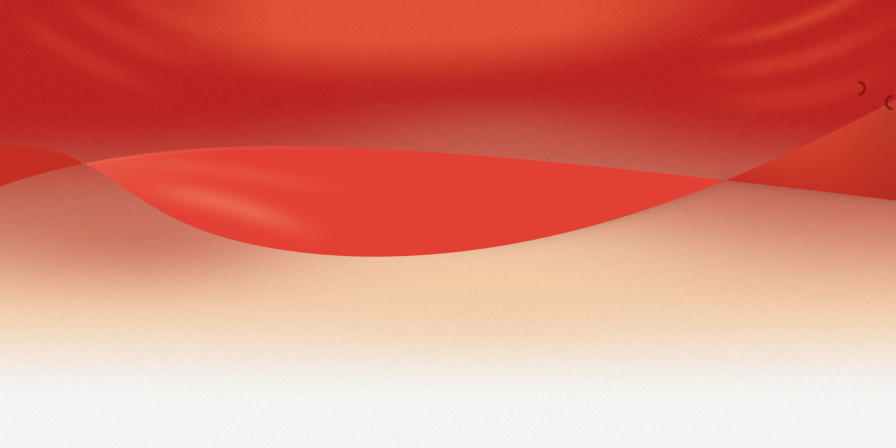
A WebGL 2 fragment shader for this background:

```glsl
#version 300 es
precision highp float;
// A red silk drape fading through peach into off-white, crossed by a twisted ribbon.
// Two analytic curves bound the ribbon and swap places at each twist; soft
// Gaussian glows and bent streaks model the folds of the cloth.
#define CLOTH_RED   vec3(0.725, 0.135, 0.125)
#define GLOW_ORANGE vec3(0.900, 0.345, 0.220)
#define DUSTY_ROSE  vec3(0.770, 0.400, 0.335)
#define PEACH       vec3(0.950, 0.800, 0.660)
#define PAPER       vec3(0.957, 0.957, 0.953)
#define RIBBON_RED  vec3(0.890, 0.250, 0.205)
#define RIBBON_BACK vec3(0.770, 0.185, 0.135)
#define SHEEN       vec3(0.930, 0.480, 0.350)
#define GRAIN       0.018

uniform vec2 u_resolution;
out vec4 outColor;

float hash(vec2 p) {
    p = fract(p * vec2(0.1031, 0.1137));
    p += dot(p, p.yx + 33.33);
    return fract((p.x + p.y) * p.x * 97.0);
}

// Elliptical Gaussian spot
float spot(vec2 p, vec2 center, vec2 radius) {
    vec2 d = (p - center) / radius;
    return exp(-dot(d, d));
}

// Soft streak from a to b, bowed sideways and faded at both ends
float streak(vec2 p, vec2 a, vec2 b, float bow, float width) {
    vec2 axis = b - a;
    float len = length(axis);
    vec2 dir = axis / len;
    float t = dot(p - a, dir) / len;
    float side = dot(p - a, vec2(-dir.y, dir.x)) - bow * 4.0 * t * (1.0 - t);
    float fade = smoothstep(-0.1, 0.35, t) * smoothstep(1.1, 0.55, t);
    return fade * exp(-side * side / (width * width));
}

// Gently arched edge of the ribbon
float archEdge(float x) {
    float d = abs(x - 0.3125);
    float left = 0.72 * d * d + 2.1 * d * d * d * d;
    float right = d * d / (1.55 + 3.4 * d);
    return 0.674 - (x < 0.3125 ? left : right);
}

// Deep sagging edge of the ribbon
float sagEdge(float x) {
    float d = abs(x - 0.417);
    float q = d * d;
    float left = 0.25 * (1.0 - exp(-q * (6.0 + 1030.0 * q * q)));
    float right = q * (1.25 - 0.37 * d);
    return 0.427 + (x < 0.417 ? left : right);
}

vec3 backdrop(vec2 p) {
    // Vertical fade, with the light reaching higher near the middle
    float lift = 0.06 * spot(p, vec2(0.54, 0.5), vec2(0.25, 0.6));
    float y = p.y - lift;
    vec3 c = mix(CLOTH_RED, DUSTY_ROSE, smoothstep(0.76, 0.53, y));
    c = mix(c, PEACH, smoothstep(0.60, 0.27, y));
    c = mix(c, PAPER, smoothstep(0.36, 0.10, p.y));
    // Warm pool under the ribbon and shade beside it
    c = mix(c, PEACH, 0.75 * spot(p, vec2(0.54, 0.40), vec2(0.25, 0.14)));
    c = mix(c, DUSTY_ROSE, 0.60 * spot(p, vec2(0.17, 0.48), vec2(0.15, 0.10)));
    c = mix(c, DUSTY_ROSE, 0.45 * spot(p, vec2(0.56, 0.69), vec2(0.16, 0.08)));
    // Glowing belly of the drape
    float bowl = 0.88 + 0.7 * pow(abs(p.x - 0.43), 2.0);
    float span = smoothstep(0.10, 0.34, p.x) * smoothstep(0.92, 0.60, p.x);
    c = mix(c, GLOW_ORANGE, 0.90 * span * smoothstep(bowl - 0.10, bowl + 0.05, p.y));
    // Folds gathered towards the two upper corners
    vec2 q = vec2(2.0 * p.x, p.y);
    for (int i = 0; i < 3; i++) {
        float k = float(i);
        float right = streak(q, vec2(1.56, 0.90 - 0.06 * k),
                             vec2(2.02, 1.08 - 0.11 * k), -0.035, 0.016 + 0.006 * k);
        float left = streak(q, vec2(0.02 + 0.10 * k, 0.98 + 0.04 * k),
                            vec2(0.38 + 0.08 * k, 0.79 + 0.06 * k), -0.02, 0.025);
        c = mix(c, GLOW_ORANGE, (0.50 - 0.12 * k) * right + 0.25 * left);
    }
    return c;
}

vec3 ribbon(vec2 p, float low, float high) {
    vec2 q = vec2(2.0 * p.x, p.y);
    // Front face between the twists
    vec3 front = mix(RIBBON_RED, SHEEN, 0.35 * spot(p, vec2(0.11, 0.63), vec2(0.08, 0.07)));
    front = mix(front, SHEEN, 0.65 * streak(q, vec2(0.32, 0.58), vec2(0.72, 0.47), 0.015, 0.025));
    front = mix(front, SHEEN, 0.25 * streak(q, vec2(0.26, 0.64), vec2(0.78, 0.57), 0.01, 0.018));
    front = mix(front, SHEEN, 0.30 * smoothstep(0.012, 0.0, high - p.y) * smoothstep(0.5, 0.1, p.x));
    // Reverse side at both ends
    float across = (p.y - low) / max(high - low, 0.001);
    vec3 back = RIBBON_BACK + vec3(0.05, 0.07, 0.04) * across * smoothstep(0.8, 0.9, p.x);
    back *= 1.0 - 0.07 * smoothstep(0.92, 1.0, p.x);
    float isFront = step(0.091, p.x) * step(p.x, 0.808);
    return mix(back, front, isFront);
}

void main() {
    vec2 p = gl_FragCoord.xy / u_resolution;
    float aa = 0.8 / u_resolution.y;
    float arch = archEdge(p.x), sag = sagEdge(p.x);
    float low = min(arch, sag), high = max(arch, sag);
    vec3 c = backdrop(p);
    c += GRAIN * (hash(floor(p * vec2(512.0, 256.0))) - 0.5);
    // Faint shadow under the ribbon, then the ribbon itself
    c *= 1.0 - 0.10 * exp(-abs(p.y - low) / 0.012) * smoothstep(0.4, 0.7, p.x);
    float cover = smoothstep(-aa, aa, p.y - low) * smoothstep(-aa, aa, high - p.y);
    c = mix(c, ribbon(p, low, high), cover);
    // Two small dark hooks near the right edge
    for (int i = 0; i < 2; i++) {
        vec2 h = (p - vec2(0.958 + 0.038 * float(i), 0.803 - 0.032 * float(i))) * vec2(2.0, 1.0);
        float ring = abs(length(h) - 0.014) - 0.003;
        float arc = smoothstep(-0.004, 0.004, h.x * (1.0 - 2.0 * float(i)));
        c = mix(c, vec3(0.48, 0.06, 0.05), 0.8 * arc * smoothstep(aa, -aa, ring));
    }
    outColor = vec4(c, 1.0);
}
```
